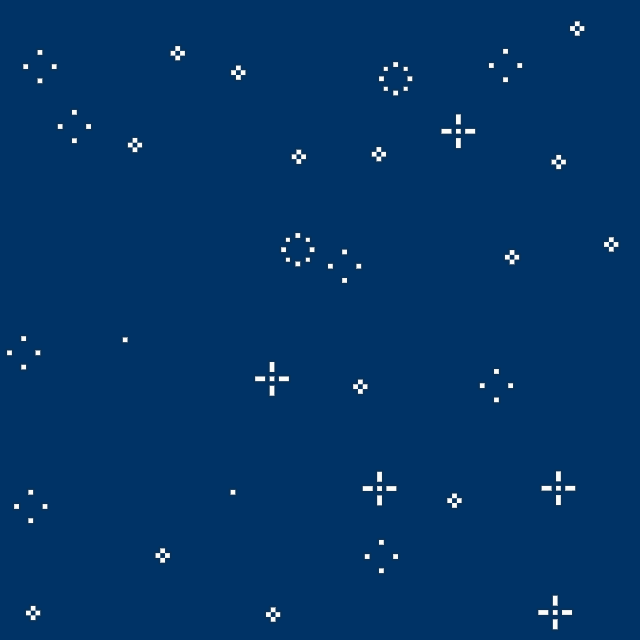
Reproduce this pattern procedurally as a Shadertoy shader.

```glsl
// Blocky white sparkles scattered on a flat deep blue field.
// Each cell of a jittered grid holds one mark; a modular power sequence deals
// out the kinds in fixed shares, and every mark is built from box distances.

const vec3 SKY   = vec3(0.0, 0.2, 0.4);
const vec3 HALO  = vec3(0.03, 0.19, 0.345);
const vec3 SPARK = vec3(0.98, 0.99, 0.985);

const float CELLS  = 6.0;          // grid cells per canvas height
const float BLOCK  = 1.0 / 135.0;  // side of one square block
const float JITTER = 0.66;         // span of the random offset in a cell
const float FAR    = 100.0;

vec2 hash22(vec2 p) {
    vec3 q = fract(p.xyx * vec3(0.1031, 0.1030, 0.0973));
    q += dot(q, q.yzx + 33.33);
    return fract((q.xx + q.yz) * q.zy);
}

float box(vec2 p, vec2 halfSize) {
    vec2 d = abs(p) - halfSize;
    return length(max(d, 0.0)) + min(max(d.x, d.y), 0.0);
}

float square(vec2 p, float x, float y, float side) {
    return box(p - vec2(x, y), vec2(0.5 * side));
}

// Powers of two modulo 37 visit each rank from 1 to 36 exactly once.
int cellRank(vec2 cell) {
    vec2 c = mod(cell, CELLS);
    int index = int(c.x + CELLS * c.y);
    int rank = 1;
    for (int i = 0; i <= index; i++) rank = rank * 2 % 37;
    return rank;
}

// Distance to the mark of a given rank, in blocks.
float markDistance(vec2 p, int rank) {
    // Eightfold symmetry: fold into the wedge 0 <= y <= x.
    p = abs(p);
    p = vec2(max(p.x, p.y), min(p.x, p.y));

    float centre = square(p, 0.0, 0.0, 1.0);
    float outer  = square(p, 3.0, 0.0, 1.0);

    if (rank <= 14) return square(p, 1.0, 0.0, 1.0);                   // small flower
    if (rank <= 22) return outer;                                      // four dots
    if (rank <= 27) return min(centre,
                               box(p - vec2(2.5, 0.0), vec2(1.05, 0.5))); // cross
    if (rank <= 29) return min(outer, square(p, 2.1, 2.1, 0.85));      // ring
    if (rank <= 31) return centre;                                     // single dot
    return FAR;                                                        // empty cell
}

void mainImage(out vec4 fragColor, in vec2 fragCoord) {
    vec2 uv = fragCoord / iResolution.y;
    vec2 cell = floor(uv * CELLS);

    // Marks stay inside their cells, so one lookup is enough.
    vec2 offset = (hash22(cell + 7.0) - 0.5) * JITTER;
    vec2 centre = (cell + 0.5 + offset) / CELLS;
    float d = markDistance((uv - centre) / BLOCK, cellRank(cell));

    // Faint dull fringe, then the antialiased mark.
    float pixel = 1.0 / (iResolution.y * BLOCK);
    float fringe = 1.0 - smoothstep(0.2, 0.65, d);
    float mask = 1.0 - smoothstep(-0.6 * pixel, 0.6 * pixel, d);

    vec3 color = mix(SKY, HALO, fringe);
    color = mix(color, SPARK, mask);
    fragColor = vec4(color, 1.0);
}
```
